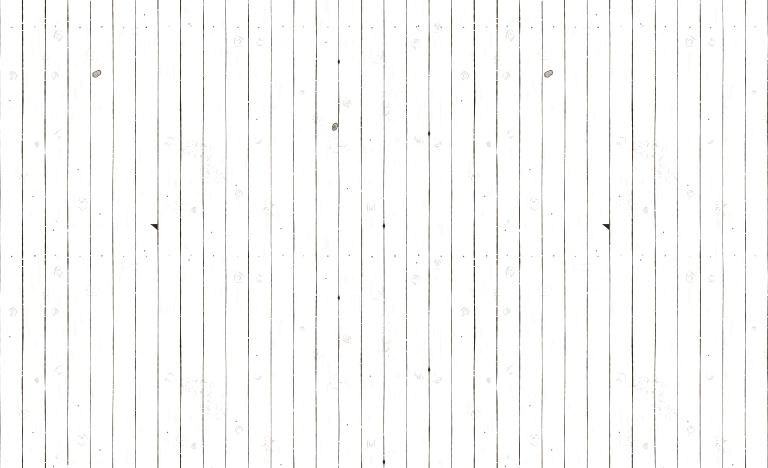
Give the GLSL for this texture, as a WebGL 1 fragment shader.

```glsl
precision highp float;
// Whitewashed vertical boards with thin, dark, worn gaps, nails and knots.
// Units are board widths, measured from the top left; a tile of 20 boards
// repeats, with wrapped noise for wear and hashed cells for scattered marks.
uniform vec2 u_resolution;

const float BOARDS = 34.0;               // boards across the canvas
const vec2 TILE = vec2(20.0, 10.45);     // size of the repeating tile
const float GAP_MIN = 0.010;             // half widths of the gaps
const float GAP_MAX = 0.021;
const float CHIP_CHANCE = 0.25;          // dark chips on gap edges
const float NAIL_TOP = 1.19;             // first nail row and row spacing
const float NAIL_STEP = 10.14;
const float NAIL_RADIUS = 0.028;
const float KNOT_ROWS = 4.0;             // pale knot cells per tile height
const float KNOT_CHANCE = 0.26;
const float KNOT_STRENGTH = 0.32;
const float SPECK_STRENGTH = 0.22;
const float GRAIN_STRENGTH = 0.04;
const vec3 PAINT = vec3(1.0);
const vec3 INK = vec3(0.19, 0.15, 0.12);
const vec3 RUST = vec3(0.48, 0.36, 0.27);
const vec3 PALE_WOOD = vec3(0.62, 0.57, 0.53);

float hash(vec2 p) {
  return fract(sin(dot(p, vec2(127.1, 311.7))) * 43758.547);
}

// Value noise whose lattice wraps after the given number of cells
float noise(vec2 p, vec2 cells) {
  vec2 i = floor(p), f = fract(p);
  f = f * f * (3.0 - 2.0 * f);
  vec2 a = mod(i, cells), b = mod(i + 1.0, cells);
  return mix(mix(hash(a), hash(vec2(b.x, a.y)), f.x),
             mix(hash(vec2(a.x, b.y)), hash(b), f.x), f.y);
}

// Noise along one board or gap; the seed picks an independent curve
float along(float id, float v, float cells, float seed) {
  return noise(vec2(id + seed, v * cells), vec2(1000.0, cells));
}

// Pixel coverage of a stroke and of a filled shape
float stroke(float d, float halfWidth, float px) {
  return clamp(min(d + halfWidth, 0.5 * px) - max(d - halfWidth, -0.5 * px), 0.0, px) / px;
}
float fill(float d, float px) {
  return clamp(0.5 - d / px, 0.0, 1.0);
}

// Dark gap between two boards, with wobble, small chips and rare paint flecks
float gapCover(float x, float v, float px) {
  float line = floor(x + 0.5);
  float id = mod(line, TILE.x);
  float d = x - line + 0.03 * (along(id, v, 5.0, 40.0) - 0.5);
  float w = mix(GAP_MIN, GAP_MAX, hash(vec2(id, 7.3)));
  w *= mix(0.55, 1.45, along(id, v, 11.0, 80.0));
  w *= mix(0.8, 1.2, along(id, v, 90.0, 200.0));
  w *= 1.0 - 0.85 * smoothstep(0.90, 0.97, along(id, v, 100.0, 120.0));
  float chipY = (v - hash(vec2(id, 3.1))) * TILE.y / 0.08;
  w += 0.04 * step(hash(vec2(id, 5.9)), CHIP_CHANCE) * exp(-chipY * chipY);
  return stroke(d, w, px);
}

// One nail per board in each row, plus one stray nail on most boards
float nailCover(vec2 p, vec2 t, float px) {
  float id = mod(floor(p.x), TILE.x);
  float x = fract(p.x) - 0.5 + 0.12 * (hash(vec2(id, 11.0)) - 0.5);
  float cover = 0.0;
  for (int k = 0; k < 2; k++) {
    float row = float(k);
    float y = p.y - NAIL_TOP - NAIL_STEP * row - 0.08 * (hash(vec2(id, 13.0)) - 0.5);
    float dark = mix(0.15, 0.85, hash(vec2(id, 17.0 + row)));
    cover = max(cover, dark * fill(length(vec2(x, y)) - NAIL_RADIUS, px));
  }
  float strayY = (t.y - hash(vec2(id, 23.0))) * TILE.y;
  float stray = fill(length(vec2(x * 1.2 + 0.1, strayY)) - NAIL_RADIUS, px);
  return max(cover, 0.65 * step(0.25, hash(vec2(id, 29.0))) * stray);
}

// Pale broken rings where knots show through the paint
float paleKnots(vec2 t, float rough, float px) {
  vec2 g = t * vec2(TILE.x, KNOT_ROWS);
  vec2 cell = floor(g);
  vec2 center = vec2(0.35 + 0.3 * hash(cell + 31.0), 0.25 + 0.5 * hash(cell + 37.0));
  vec2 q = (fract(g) - center) * vec2(1.0, TILE.y / KNOT_ROWS);
  float r = mix(0.08, 0.24, hash(cell + 41.0));
  float d = length(q * vec2(1.0, 0.85)) + 0.14 * (rough - 0.5);
  float rings = stroke(d - r, 0.02, px) + stroke(d - 0.5 * r, 0.02, px);
  return step(hash(cell + 43.0), KNOT_CHANCE) * rings * smoothstep(0.3, 0.7, rough);
}

// Offset from a mark that recurs across but not down
vec2 offsetFrom(vec2 p, vec2 center) {
  vec2 q = p - center;
  return vec2(mod(q.x + 0.5 * TILE.x, TILE.x) - 0.5 * TILE.x, q.y);
}

// Open knot: x is its rim, y its dark hollow
vec2 darkKnot(vec2 q, vec2 radius, float rough, float px) {
  q.y += 0.35 * q.x;
  float d = (length(q / radius) - 1.0) * radius.y + 0.04 * (rough - 0.5);
  return vec2(stroke(d, 0.025, px), fill(d + 0.04, px) * mix(0.3, 0.9, rough));
}

void main() {
  float px = BOARDS / u_resolution.x;
  vec2 p = vec2(gl_FragCoord.x, u_resolution.y - gl_FragCoord.y) * px;
  vec2 t = mod(p, TILE) / TILE;
  float rough = noise(t * vec2(160.0, 84.0), vec2(160.0, 84.0));

  // Paint with faint grain and rare speckled, thinly covered patches
  float grain = noise(t * vec2(200.0, 22.0), vec2(200.0, 22.0));
  float patchy = smoothstep(0.84, 1.0, noise(t * vec2(20.0, 8.0), vec2(20.0, 8.0)));
  float speck = smoothstep(0.62, 0.9, noise(t * vec2(300.0, 150.0), vec2(300.0, 150.0)));
  vec3 color = mix(PAINT, PALE_WOOD, GRAIN_STRENGTH * smoothstep(0.78, 0.98, grain));
  color = mix(color, RUST, SPECK_STRENGTH * patchy * speck);
  color = mix(color, PALE_WOOD, KNOT_STRENGTH * min(paleKnots(t, rough, px), 1.0));

  // Two open knots and a wedge broken out of a board edge
  vec2 knots = darkKnot(offsetFrom(p, vec2(4.29, 3.27)), vec2(0.17, 0.12), rough, px);
  knots = max(knots, darkKnot(offsetFrom(p, vec2(14.82, 5.62)), vec2(0.12, 0.14), rough, px));
  vec2 q = offsetFrom(p, vec2(6.98, 9.92));
  float wedge = fill(max(max(q.x, -q.y), 0.76 * (q.y - 0.84 * q.x - 0.27)), px);
  color = mix(color, mix(RUST, INK, 0.4), 0.8 * knots.x);
  color = mix(color, INK, max(0.85 * knots.y, wedge));

  // Nails and gaps
  color = mix(color, INK, nailCover(p, t, px));
  float rusty = smoothstep(0.6, 0.9, along(mod(floor(p.x + 0.5), TILE.x), t.y, 9.0, 160.0));
  color = mix(color, mix(INK, RUST, 0.5 * rusty), gapCover(p.x, t.y, px));
  gl_FragColor = vec4(color, 1.0);
}
```
